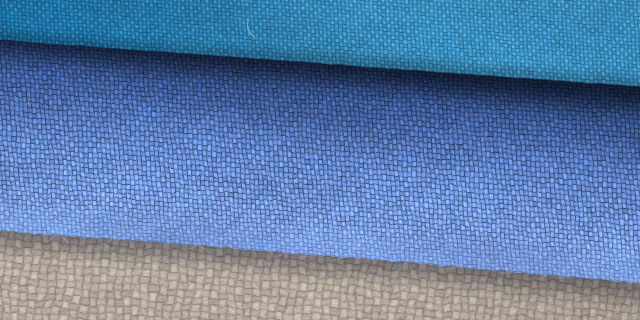
Reproduce this texture procedurally as a Shadertoy shader.

```glsl
float hash(vec2 p) {
    p = fract(p * vec2(0.1031, 0.1137));
    p += dot(p, p.yx + 33.33);
    return fract((p.x + p.y) * p.x * 17.0);
}

// Distance to the nearest scattered feature point
float cellular(vec2 p) {
    vec2 cell = floor(p), f = fract(p);
    float nearest = 2.0;
    for (int y = -1; y <= 1; y++)
    for (int x = -1; x <= 1; x++) {
        vec2 o = vec2(x, y), id = cell + o + 50.0;
        vec2 point = o + vec2(hash(id), hash(id + 71.0));
        nearest = min(nearest, length(point - f));
    }
    return nearest;
}

// Layered sines, used to bend threads and edges
float wobble(vec2 p) {
    return 0.5 * sin(p.x + 1.7 * sin(p.y * 0.8))
         + 0.3 * sin(p.y * 2.3 + p.x * 1.3)
         + 0.2 * sin(p.x * 4.1 - p.y * 3.2);
}

// Plain weave: x = thread height, y = random tone of the visible thread
vec2 weave(vec2 uv, float irregular) {
    uv += irregular * vec2(wobble(uv * 0.43), wobble(uv.yx * 0.37 + 8.0));
    vec2 cell = floor(uv), f = fract(uv) - 0.5;
    bool warpOver = mod(cell.x + cell.y, 2.0) < 0.5;
    vec2 q = warpOver ? f : f.yx;
    float rounded = 1.0 - smoothstep(0.16, 0.56, abs(q.x));
    float crown = 1.0 - 1.3 * q.y * q.y;
    float height = rounded * crown * (warpOver ? 1.0 : 0.72);
    return vec2(height, hash(cell + 200.0) - 0.5);
}

vec3 tealCloth(vec2 p, float above) {
    vec2 thread = weave(vec2(p.x + 0.06 * p.y, above) / vec2(0.0125, 0.0115), 0.12);
    vec3 base = mix(vec3(0.10, 0.42, 0.61), vec3(0.21, 0.53, 0.71),
                    smoothstep(0.0, 1.3, p.x));
    base *= mix(0.78, 1.0, smoothstep(0.0, 0.055, above));
    base *= 1.0 + 0.05 * wobble(p * vec2(5.0, 9.0));
    return base * (0.80 + 0.38 * thread.x + 0.13 * thread.y)
         + vec3(0.05, 0.04, 0.03) * smoothstep(0.6, 1.0, thread.x);
}

vec3 blueCloth(vec2 p, float t) {
    // Rows bunch together as the roll turns away
    float row = 25.0 * asin(clamp(0.75 * (2.0 * t - 1.0), -0.98, 0.98));
    vec2 thread = weave(vec2((p.x + 0.08 * p.y) / 0.0138, row), 0.24);
    vec3 base = mix(vec3(0.48, 0.61, 0.87), vec3(0.39, 0.53, 0.80), smoothstep(0.0, 0.55, t));
    float turn = t + 0.03 * (p.x - 1.0);
    base = mix(base, vec3(0.22, 0.33, 0.56), smoothstep(0.42, 0.88, turn));
    base = mix(base, vec3(0.07, 0.11, 0.20), smoothstep(0.80, 1.02, turn));
    base *= 1.0 + 0.05 * wobble(p * vec2(6.0, 11.0));
    float fuzz = cellular(p * 130.0) - 0.5;
    float contrast = mix(0.55, 1.0, smoothstep(0.0, 0.25, t));
    float shade = 0.66 * (thread.x - 0.58) + 0.16 * thread.y - 0.10 * fuzz;
    return base * (1.0 + contrast * shade);
}

vec3 beigeCloth(vec2 p, float below) {
    vec2 thread = weave(vec2(p.x - 0.1 * p.y, below) / vec2(0.027, 0.023), 0.32);
    vec3 base = mix(vec3(0.45, 0.43, 0.43), vec3(0.70, 0.655, 0.61),
                    smoothstep(-0.01, 0.10, below));
    base *= 1.0 - 0.08 * smoothstep(1.0, 2.0, p.x);
    float fibre = cellular(p * vec2(75.0, 110.0)) - 0.5;
    return base * (0.82 + 0.30 * thread.x + 0.10 * thread.y - 0.16 * fibre);
}

// Thin curved hair: a short parabola around its centre
float hair(vec2 p, vec2 centre, float angle, float size, float bend) {
    float c = cos(angle), s = sin(angle);
    vec2 q = mat2(c, -s, s, c) * (p - centre) / size;
    float line = abs(q.y - bend * q.x * q.x) * size;
    return (1.0 - smoothstep(0.0008, 0.0035, line))
         * (1.0 - smoothstep(0.7, 1.0, abs(q.x)));
}

void mainImage(out vec4 fragColor, in vec2 fragCoord) {
    vec2 p = fragCoord / iResolution.y;
    float soft = max(0.003, 1.0 / iResolution.y);

    // Sloping boundaries of the three cloths
    float tealEdge = 0.875 - 0.073 * p.x + 0.0015 * wobble(p.xx * 30.0);
    float blueEdge = 0.278 - 0.070 * p.x - 0.006 * p.x * p.x
                   + 0.003 * wobble(p.xx * 45.0);
    float t = (p.y - blueEdge) / (tealEdge - blueEdge);

    vec3 color = beigeCloth(p, blueEdge - p.y);
    color = mix(color, blueCloth(p, t), smoothstep(-soft, soft, p.y - blueEdge));
    color = mix(color, tealCloth(p, p.y - tealEdge), smoothstep(-soft, soft, p.y - tealEdge));

    // Loose fibres along the lower fold and on the blue roll
    for (int i = 0; i < 22; i++) {
        float k = float(i), r = hash(vec2(k + 3.0, 19.0));
        float x = (k + r) / 11.0;
        float lift = i % 4 == 0 ? 0.42 * r : 0.018 * (r - 0.7);
        vec2 centre = vec2(x, 0.278 - 0.08 * x + lift);
        float strand = hair(p, centre, 2.4 * (r - 0.5), 0.022 + 0.025 * r, 1.2 * (r - 0.5));
        color = mix(color, vec3(0.62, 0.68, 0.82), 0.32 * strand);
    }
    float curl = hair(p, vec2(0.777, 0.905), -1.15, 0.035, 0.45);
    color = mix(color, vec3(0.62, 0.76, 0.84), 0.65 * curl);

    fragColor = vec4(clamp(color, 0.0, 1.0), 1.0);
}
```
